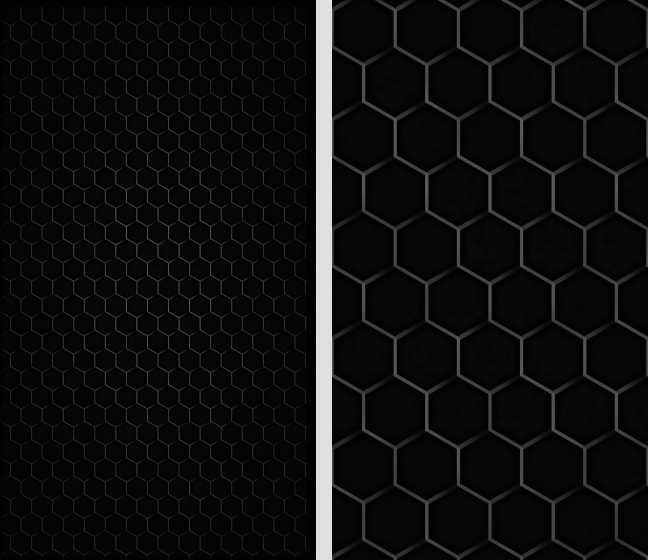
Left: the whole. Right: its middle third, enlarged.
Reproduce this pattern procedurally as a WebGL 1 fragment shader.

```glsl
precision highp float;
// Dark honeycomb mesh, fifteen cells wide, lit along its left and lower edges and dimming outward.
uniform vec2 u_resolution;

float hash(vec2 p) {
  return fract(sin(dot(p, vec2(127.1, 311.7))) * 43758.5453);
}

float noise(vec2 p) {
  vec2 i = floor(p), f = fract(p);
  f = f * f * (3.0 - 2.0 * f);
  return mix(mix(hash(i), hash(i + vec2(1.0, 0.0)), f.x),
             mix(hash(i + vec2(0.0, 1.0)), hash(i + vec2(1.0, 1.0)), f.x), f.y);
}

// Offset from the centre of the nearest pointy-topped cell of width 1
vec2 hexOffset(vec2 p) {
  vec2 period = vec2(1.0, 1.7320508);
  vec2 a = mod(p + 0.5 * period, period) - 0.5 * period;
  vec2 b = mod(p, period) - 0.5 * period;
  return dot(a, a) < dot(b, b) ? a : b;
}

float stroke(float dist, float halfWidth, float pixel) {
  return 1.0 - smoothstep(halfWidth - 0.6 * pixel, halfWidth + 0.6 * pixel, dist);
}

void main() {
  float pixel = 15.0 / u_resolution.x;
  vec2 p = gl_FragCoord.xy * pixel;
  float height = u_resolution.y * pixel;
  vec2 grid = p - vec2(7.5, 15.54);
  vec2 cell = hexOffset(grid);
  vec2 id = floor((grid - cell) * 2.0 + 0.5);

  // Distances to the three pairs of opposite sides
  float upright = 0.5 - abs(cell.x);
  float falling = 0.5 - abs(dot(cell, vec2(0.5, 0.866)));
  float rising = 0.5 - abs(dot(cell, vec2(0.5, -0.866)));
  float rim = min(upright, min(falling, rising));

  // Soft light around the middle, with a dark outer border
  vec2 away = (p - vec2(7.5, 0.52 * height)) / vec2(7.5, 0.5 * height);
  float light = 0.32 + 0.68 * exp(-1.5 * dot(away, away));
  float border = smoothstep(0.0, 0.3, p.x) * smoothstep(14.62, 14.5, p.x)
               * smoothstep(0.05, 0.25, p.y) * smoothstep(height - 0.3, height - 0.42, p.y);

  // Cell floor: faint inset hexagon with mottled grain
  float grain = noise(p * 9.0);
  float inset = smoothstep(0.07, 0.17, rim);
  float shade = 0.010 + inset * light * (0.010 + 0.014 * grain * (0.5 + hash(id)));

  // Lit wires: bright uprights, softer falling sides, rising sides that fade from the joint
  float along = dot(cell, vec2(0.866, 0.5));
  float joint = 1.0 - smoothstep(-0.2, 0.2, along);
  float wires = stroke(upright, 0.026, pixel);
  wires = max(wires, 0.85 * stroke(falling, 0.026, pixel));
  wires = max(wires, (0.12 + 0.5 * joint) * stroke(rising, 0.034, pixel));
  float wear = 0.8 + 0.4 * noise(p * 2.3 + 17.0);
  shade += 0.31 * wires * light * wear;

  gl_FragColor = vec4(vec3(shade * mix(0.2, 1.0, border)), 1.0);
}
```
